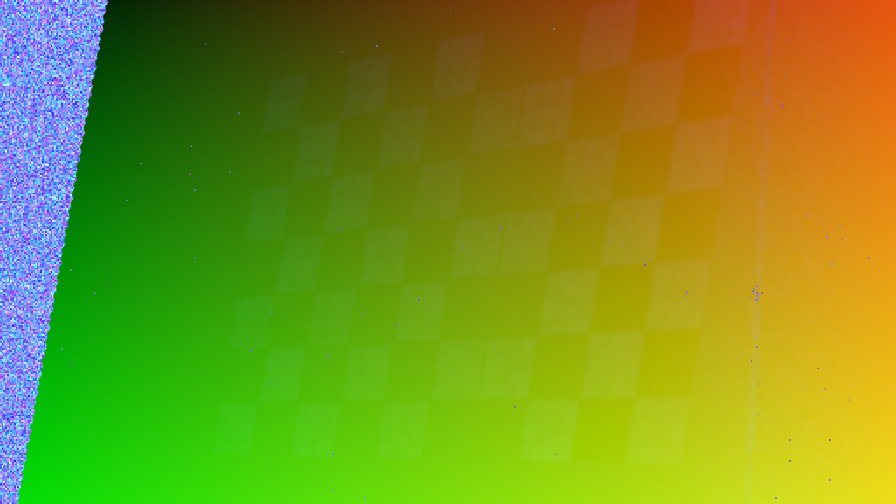
This texture map is drawn by a WebGL 2 fragment shader. Its source:

```glsl
#version 300 es
precision highp float;
// A decoded coordinate map: red grows to the right and green grows downward,
// with a grainy blue strip behind a slanted left edge. A faint sheared
// checkerboard, fine grain and sparse blue specks disturb the blue channel.

uniform vec2 u_resolution;
out vec4 fragColor;

// Lengths are fractions of the canvas height; y runs downward from the top.
const float EDGE_TOP = 0.213;
const float EDGE_SLOPE = 0.178;
const float EDGE_RIPPLE = 0.0016;
const float GRAIN = 1.0 / 288.0;
const vec2 BOARD_ORIGIN = vec2(0.5208, 0.5324);
const vec2 BOARD_CELL = vec2(0.0787, 0.1065);
const vec2 BOARD_WIDEN = vec2(0.044, 0.0353);
const vec2 BOARD_SHEAR = vec2(0.15, 0.10);
const vec2 BOARD_COUNT = vec2(10.0, 7.0);
const vec3 LIGHT_TINT = vec3(0.008, 0.012, 0.065);
const vec3 SPECK_COLOR = vec3(0.48, 0.45, 0.95);
const vec2 CLUSTER = vec2(1.500, 0.586);

vec3 hash3(vec2 p) {
    vec3 q = fract(p.xyx * vec3(0.1031, 0.1030, 0.0973));
    q += dot(q, q.yxz + 33.33);
    return fract((q.xxy + q.yzz) * q.zyx);
}

float valueNoise(vec2 p) {
    vec2 i = floor(p), f = fract(p);
    f = f * f * (3.0 - 2.0 * f);
    float a = mix(hash3(i).x, hash3(i + vec2(1, 0)).x, f.x);
    float b = mix(hash3(i + vec2(0, 1)).x, hash3(i + vec2(1, 1)).x, f.x);
    return mix(a, b, f.y);
}

// Red across, green down, with slightly bowed ramps.
vec3 coordinateRamp(float across, float down) {
    float t = clamp(across, 0.0, 1.0);
    float red = mix(0.93, 0.90, 1.0 - down) * (t + 0.13 * t * (1.0 - t));
    float green = mix(mix(0.14, 0.33, t), 0.87, pow(down, mix(0.85, 1.0, t)));
    float blue = 0.015 + 0.045 * t + 0.035 * smoothstep(0.6, 0.85, t) * down;
    return vec3(red, green, blue);
}

// Grid position with cell centres on integers; cells widen to the right.
vec2 boardCoord(vec2 p) {
    float x = p.x + BOARD_SHEAR.x * (p.y - 0.521) - 0.5787;
    float column = log(max(1.0 + BOARD_WIDEN.x * x / BOARD_CELL.x, 0.05)) / BOARD_WIDEN.x + 0.8;
    float dx = p.x - BOARD_ORIGIN.x;
    float row = (p.y - BOARD_ORIGIN.y + BOARD_SHEAR.y * dx)
              / (BOARD_CELL.y + BOARD_WIDEN.y * dx);
    return vec2(column, row + 3.0);
}

vec3 boardTint(vec2 p) {
    vec2 c = boardCoord(p);
    vec2 id = floor(c + 0.5);
    vec2 local = c - id;
    if (any(lessThan(id, vec2(0.0))) || any(greaterThanEqual(id, BOARD_COUNT))) return vec3(0.0);
    float inside = 1.0 - smoothstep(0.45, 0.5, max(abs(local.x), abs(local.y)));
    float parity = mod(id.x + id.y + 1.0 + step(5.5, id.x), 2.0);
    // Light cells carry a worn block pattern; dark cells lose their blue.
    float blocks = valueNoise((c + 7.0) * 6.0);
    vec3 light = LIGHT_TINT * (0.55 + 0.7 * blocks) * mix(0.65, 1.0, hash3(id + 4.0).x);
    vec3 dark = vec3(0.0, -0.003, -0.05) * smoothstep(5.0, 9.0, id.x);
    return inside * mix(dark, light, parity);
}

// Sparse specks, denser in one small cluster and along a vertical streak.
float speckMask(vec2 p, vec2 cell) {
    float cluster = 0.5 * exp(-dot((p - CLUSTER) / vec2(0.007, 0.011), (p - CLUSTER) / vec2(0.007, 0.011)));
    float right = 0.0005 * smoothstep(1.42, 1.48, p.x) * smoothstep(0.1, 0.7, p.y);
    return step(hash3(cell + 71.0).y, cluster + right);
}

void main() {
    vec2 uv = gl_FragCoord.xy / u_resolution;
    float aspect = u_resolution.x / u_resolution.y;
    vec2 p = vec2(uv.x * aspect, 1.0 - uv.y);
    vec2 cell = floor(p / GRAIN);
    vec3 grain = hash3(cell);

    // Ramp and checkerboard
    float edge = EDGE_TOP - EDGE_SLOPE * p.y;
    vec3 color = coordinateRamp((p.x - edge) / (aspect - edge), p.y);
    color += boardTint(p);

    // Grain and the pale streak on the right
    float right = smoothstep(1.3, 1.5, p.x) * (1.0 - smoothstep(1.6, 1.78, p.x));
    float streakX = 1.533 - 0.05 * p.y;
    float streak = exp(-pow((p.x - streakX) / 0.008, 2.0)) * valueNoise(p * vec2(90.0, 45.0));
    color += vec3(0.0, 0.004, 0.05) * right * valueNoise(p * 75.0);
    color += vec3(-0.02, 0.0, 0.14) * streak;
    color += (grain - 0.5) * vec3(0.008, 0.008, 0.02);
    color = mix(color, SPECK_COLOR * (0.7 + 0.5 * grain), 0.75 * speckMask(p, cell));

    // Noisy strip behind the rippled edge
    vec3 second = hash3(cell + 137.0);
    vec3 soft = 0.5 * (grain + second);
    vec3 strip = vec3(0.06 + 0.88 * soft.x, 0.12 + 0.92 * soft.y, 1.0 - 0.12 * pow(soft.z, 3.0));
    float ripple = EDGE_RIPPLE * (sin(p.y * 340.0) + 0.7 * sin(p.y * 147.0));
    float smoothing = 1.0 / u_resolution.y;
    float mapMask = smoothstep(-smoothing, smoothing, p.x - edge - ripple);
    fragColor = vec4(clamp(mix(strip, color, mapMask), 0.0, 1.0), 1.0);
}
```
